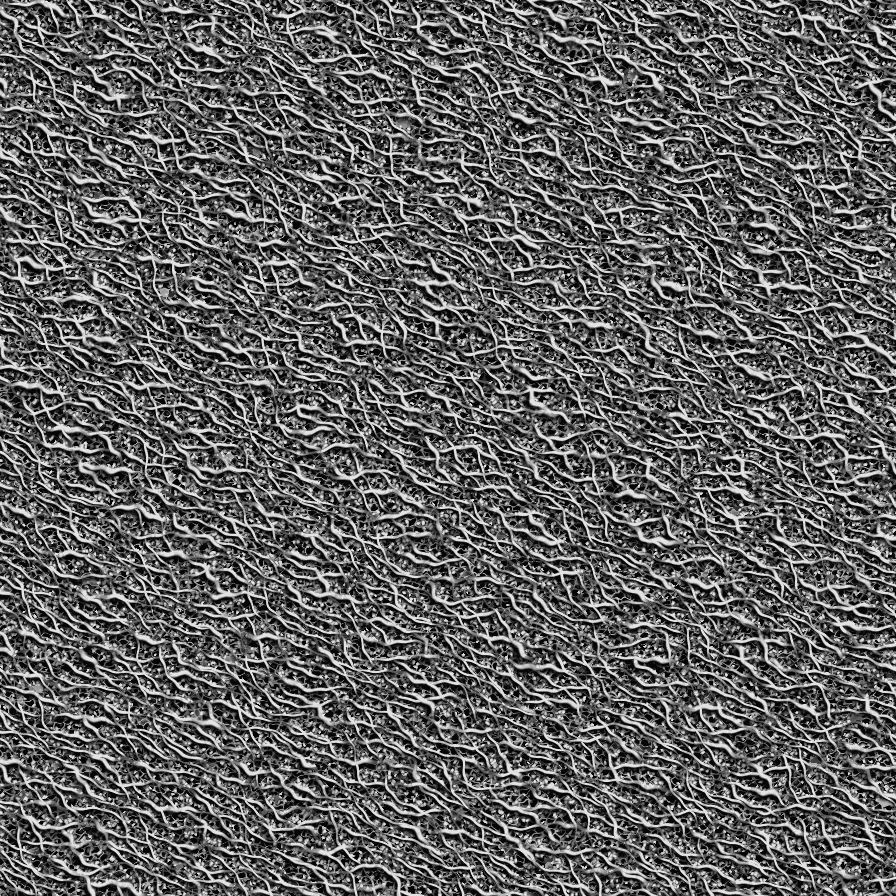
A WebGL 1 fragment shader for this texture:

```glsl
precision highp float;
uniform vec2 u_resolution;

#define SHALLOW_ANGLE -0.26
#define STEEP_ANGLE -0.90
#define SHALLOW_SPACING 0.0172
#define STEEP_SPACING 0.0230
#define CREASE_WIDTH 0.0028
#define SHADOW_WIDTH 0.0075
#define VEIN_SCALE 125.0
#define GRAIN_SCALE 250.0
#define CONTRAST 1.28
#define BLACK 0.025
#define WHITE 0.89

float hash(vec2 p) {
  return fract(sin(dot(p, vec2(127.1, 311.7))) * 43758.5);
}

vec2 hash2(vec2 p) {
  return vec2(hash(p), hash(p + 57.3));
}

// Cellular noise: nearest distance, second distance, random value of the cell
vec3 cells(vec2 p) {
  vec2 base = floor(p);
  vec3 result = vec3(8.0, 8.0, 0.0);
  for (int y = -1; y <= 1; y++) {
    for (int x = -1; x <= 1; x++) {
      vec2 cell = base + vec2(float(x), float(y));
      float d = length(cell + hash2(cell) - p);
      if (d < result.x) {
        result = vec3(d, result.x, hash(cell + 19.7));
      } else {
        result.y = min(result.y, d);
      }
    }
  }
  return result;
}

// A family of evenly packed creases: x is the ridge, y the shadow below it
vec2 creases(vec2 p, float angle, float spacing, float fade, float seed) {
  vec2 along = vec2(cos(angle), sin(angle));
  float u = dot(p, along);
  float v = dot(p, vec2(-along.y, along.x)) / spacing;
  // Neighbouring creases share this bend, so their gaps stay even
  v += 0.32 * sin(u * 33.0 + v * 0.9 + seed) + 0.14 * sin(u * 71.0 - v * 1.3);
  float row = floor(v);
  vec2 result = vec2(0.0);
  for (int i = -1; i <= 1; i++) {
    float line = row + float(i);
    vec2 phase = 6.2832 * hash2(vec2(line, seed));
    float wobble = 0.15 * sin(u * 41.0 + phase.x)
                 + 0.10 * sin(u * 97.0 + phase.y)
                 + 0.05 * sin(u * 283.0 + phase.x * 3.0);
    float d = (v - line - 0.5 - wobble) * spacing;
    float wave = sin(u * 67.0 + phase.y * 2.0) + sin(u * 149.0 + phase.x * 2.0);
    float strength = 1.0 - fade * smoothstep(-0.8, 1.5, wave);
    float width = CREASE_WIDTH * (0.65 + 0.35 * strength);
    float ridge = 1.0 - smoothstep(width * 0.2, width, abs(d));
    float shadow = smoothstep(-SHADOW_WIDTH, -CREASE_WIDTH, d) * step(d, 0.0);
    result = max(result, strength * vec2(ridge, shadow));
  }
  return result;
}

void main() {
  vec2 p = gl_FragCoord.xy / min(u_resolution.x, u_resolution.y);

  // Gentle bending of the whole hide
  vec2 bent = p + 0.003 * vec2(sin(p.y * 29.0 + 2.0 * sin(p.x * 11.0)),
                               sin(p.x * 23.0 + 2.0 * sin(p.y * 13.0)));

  vec2 shallow = creases(bent, SHALLOW_ANGLE, SHALLOW_SPACING, 0.60, 3.0);
  vec2 steep = creases(bent, STEEP_ANGLE, STEEP_SPACING, 0.65, 11.0);
  float ridge = max(shallow.x, steep.x);
  float shadow = max(shallow.y, steep.y);

  // Ragged flecks and short wrinkles inside the dark pebbles
  vec2 ragged = bent + 0.0007 * sin(bent.yx * 620.0 + 3.0 * sin(bent * 170.0));
  vec3 grain = cells(ragged * GRAIN_SCALE);
  vec3 vein = cells(ragged * vec2(0.8, 1.2) * VEIN_SCALE);
  float fleck = smoothstep(0.22, 0.95, grain.z)
              * (1.0 - smoothstep(0.1, 1.0, grain.x));
  float veins = (1.0 - smoothstep(0.02, 0.40, vein.y - vein.x)) * (0.25 + 0.75 * vein.z);
  float pebble = max(0.90 * fleck, 0.72 * veins) * (1.0 - 0.80 * shadow);

  // Bright crests over the pebbles, with raised contrast
  float crest = ridge * (0.78 + 0.20 * grain.z);
  float tone = max(pebble, crest) + 0.20 * min(pebble, crest);
  tone = clamp((tone - 0.36) * CONTRAST + 0.36, 0.0, 1.0);
  gl_FragColor = vec4(vec3(mix(BLACK, WHITE, tone)), 1.0);
}
```
